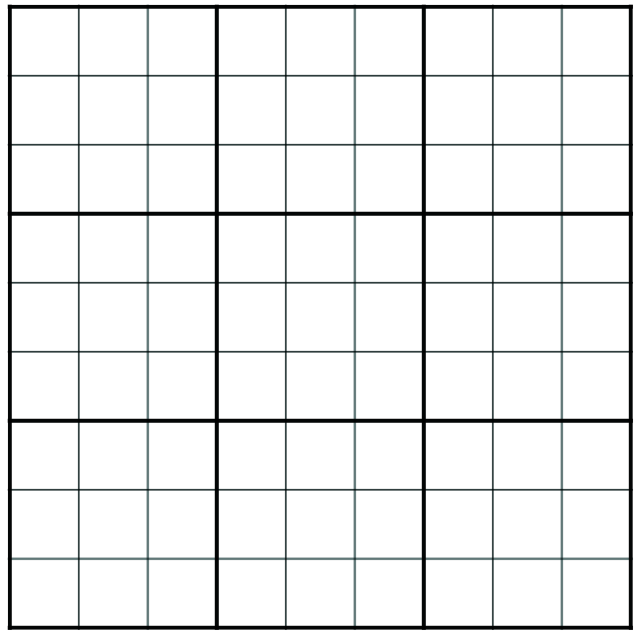
Give the GLSL for this pattern, as a WebGL 1 fragment shader.

```glsl
precision highp float;
// Square nine by nine puzzle grid: heavy black box rules and fine teal-grey cell rules on white.

uniform vec2 u_resolution;

// Lengths are in units of the canvas height.
const vec2 ORIGIN = vec2(0.0154, 0.0129);
const float PITCH = 0.1085;
const float CELLS = 9.0;
const float BOX_CELLS = 3.0;

const float HEAVY_HALF = 0.00315;
const float FINE_HALF = 0.0013;
const float FADED_HALF = 0.0019;
const float SOFTNESS = 0.0012;

const vec3 PAPER = vec3(1.0);
const vec3 HEAVY_INK = vec3(0.01, 0.018, 0.018);
const vec3 FINE_INK = vec3(0.14, 0.20, 0.20);
const vec3 FADED_INK = vec3(0.38, 0.47, 0.47);

// Soft coverage of a band with the given half width.
float band(float dist, float halfWidth, float soft) {
  return 1.0 - smoothstep(halfWidth - soft, halfWidth + soft, dist);
}

// Index of the rule nearest to a grid coordinate.
float nearestRule(float coord) {
  return clamp(floor(coord + 0.5), 0.0, CELLS);
}

// Position of a rule within its box: 0 is the heavy rule.
float placeInBox(float index) {
  return mod(index + 0.5, BOX_CELLS) - 0.5;
}

// Transmitted colour of the rule; faded rules are wider and paler.
vec3 ruleTint(float coord, float index, float faded, float inside, float soft) {
  float heavy = 1.0 - step(0.5, placeInBox(index));
  float halfWidth = mix(mix(FINE_HALF, FADED_HALF, faded), HEAVY_HALF, heavy);
  vec3 ink = mix(mix(FINE_INK, FADED_INK, faded), HEAVY_INK, heavy);
  float dist = abs(coord - index) * PITCH;
  return mix(vec3(1.0), ink, band(dist, halfWidth, soft) * inside);
}

void main() {
  vec2 grid = (gl_FragCoord.xy / u_resolution.y - ORIGIN) / PITCH;
  float soft = max(SOFTNESS, 0.6 / u_resolution.y);

  // Rules stop at the outer edge of the frame.
  vec2 beyond = (abs(grid - 0.5 * CELLS) - 0.5 * CELLS) * PITCH;
  float inside = band(max(beyond.x, beyond.y), HEAVY_HALF, soft);

  // Every second fine column is faded, and one row near the bottom.
  float column = nearestRule(grid.x);
  float row = nearestRule(grid.y);
  float columnFade = step(1.5, placeInBox(column));
  float rowFade = 1.0 - step(0.5, abs(row - 1.0));

  // Inks multiply, so crossings darken.
  vec3 color = PAPER;
  color *= ruleTint(grid.x, column, columnFade, inside, soft);
  color *= ruleTint(grid.y, row, rowFade, inside, soft);
  gl_FragColor = vec4(color, 1.0);
}
```
